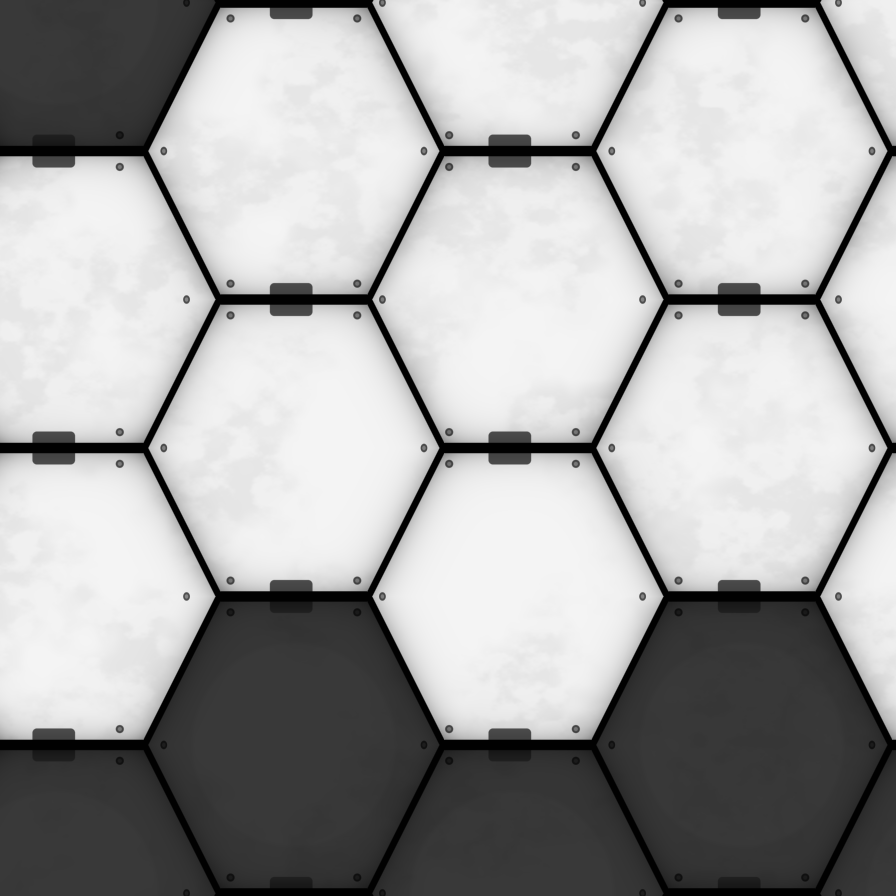
Give the GLSL for this pattern, as a Shadertoy shader.

```glsl
#define COLUMN_PITCH 0.25
#define ROW_PITCH 0.3314
#define FIRST_COLUMN 0.328
#define FLAT_SEAM 0.0058
#define SLANT_SEAM 0.0037
#define SHADOW_REACH 0.0137
#define SHADOW_DEPTH 0.31
#define WEAR 0.055
#define LIGHT_PANEL 0.957
#define DARK_PANEL 0.222

float hash(vec2 p) {
    vec3 q = fract(p.xyx * vec3(0.1031, 0.1030, 0.0973));
    q += dot(q, q.yzx + 33.33);
    return fract((q.x + q.y) * q.z);
}

float noise(vec2 p) {
    vec2 i = floor(p), f = fract(p);
    f = f * f * (3.0 - 2.0 * f);
    return mix(mix(hash(i), hash(i + vec2(1, 0)), f.x),
               mix(hash(i + vec2(0, 1)), hash(i + vec2(1, 1)), f.x), f.y);
}

float fbm(vec2 p) {
    float sum = 0.0, gain = 0.5;
    for (int i = 0; i < 4; i++) {
        sum += gain * noise(p);
        p = p * 2.03 + 17.1;
        gain *= 0.5;
    }
    return sum / 0.9375;
}

float coverage(float dist) {
    float aa = 0.8 / iResolution.y;
    return 1.0 - smoothstep(-aa, aa, dist);
}

// Distances inward from the flat (x) and slanted (y) sides
vec2 hexSides(vec2 p) {
    vec2 halfSize = vec2(COLUMN_PITCH / 1.5, ROW_PITCH * 0.5);
    vec2 normal = normalize(vec2(halfSize.y, halfSize.x * 0.5));
    p = abs(p);
    return vec2(halfSize.y - p.y, dot(vec2(halfSize.x, 0.0) - p, normal));
}

float roundedBox(vec2 p, vec2 halfSize, float radius) {
    vec2 q = abs(p) - halfSize + radius;
    return length(max(q, 0.0)) + min(max(q.x, q.y), 0.0) - radius;
}

// Tone multiplier of a bolt: dark rim around a paler middle
float bolt(vec2 p) {
    float r = length(p);
    return 1.0 - 0.43 * coverage(r - 0.0045) - 0.24 * coverage(abs(r - 0.0034) - 0.0011);
}

void mainImage(out vec4 fragColor, in vec2 fragCoord) {
    vec2 uv = fragCoord / iResolution.xy;
    vec2 p = uv - vec2(FIRST_COLUMN, 0.5);

    // Of the two nearest columns, keep the panel that holds this point
    float firstColumn = floor(p.x / COLUMN_PITCH), column = 0.0;
    vec2 center = vec2(0), sides = vec2(-1);
    for (int i = 0; i < 2; i++) {
        float c = firstColumn + float(i);
        float stagger = 0.5 * mod(c, 2.0);
        float row = floor(p.y / ROW_PITCH - stagger + 0.5) + stagger;
        vec2 candidate = vec2(c * COLUMN_PITCH, row * ROW_PITCH);
        vec2 s = hexSides(p - candidate);
        if (min(s.x, s.y) > min(sides.x, sides.y)) {
            sides = s;
            center = candidate;
            column = c;
        }
    }

    // Fittings on odd columns drift sideways across the canvas
    vec2 local = p - center;
    local.x -= mod(column, 2.0) * (0.0045 * column - 0.0105);
    float row = center.y / ROW_PITCH;
    bool dark = row < -0.9 || (column < 0.0 && row > 1.2);

    // Panel finish with cloudy wear
    vec2 wearPos = uv + 7.0 * hash(center * 40.0 + 50.0);
    float patches = smoothstep(0.38, 0.68, fbm(wearPos * 9.0));
    float grain = smoothstep(0.36, 0.66, fbm(wearPos * vec2(38, 52)));
    float wear = patches * (0.3 + 0.7 * grain);
    float tone = LIGHT_PANEL - WEAR * wear;
    if (dark) {
        float disc = 1.0 - smoothstep(0.110, 0.117, length(local));
        tone = DARK_PANEL - 0.008 + 0.01 * disc - 0.012 * wear;
    }

    // Soft shadow along the sides
    vec2 falloff = exp(-max(sides, 0.0) / SHADOW_REACH);
    tone *= 1.0 - SHADOW_DEPTH * min(falloff.x + falloff.y, 1.3);

    // Six bolts by mirror symmetry
    vec2 mirrored = abs(local);
    tone *= bolt(mirrored - vec2(0.0707, 0.148));
    tone *= bolt((mirrored - vec2(0.1452, 0.0)) * vec2(1.2, 0.95));

    // Clips straddling the flat seams
    vec2 clipPos = vec2(local.x + 0.003, sides.x);
    float clip = coverage(roundedBox(clipPos, vec2(0.0238, 0.0184), 0.005));
    float clipTone = (dark ? 0.07 : 0.24) + 3.0 * sides.x;
    tone = mix(tone, clipTone, clip);

    // Black seams
    float seam = max(coverage(sides.x - FLAT_SEAM), coverage(sides.y - SLANT_SEAM));
    tone = mix(tone, 0.005, seam);
    fragColor = vec4(vec3(tone), 1.0);
}
```
